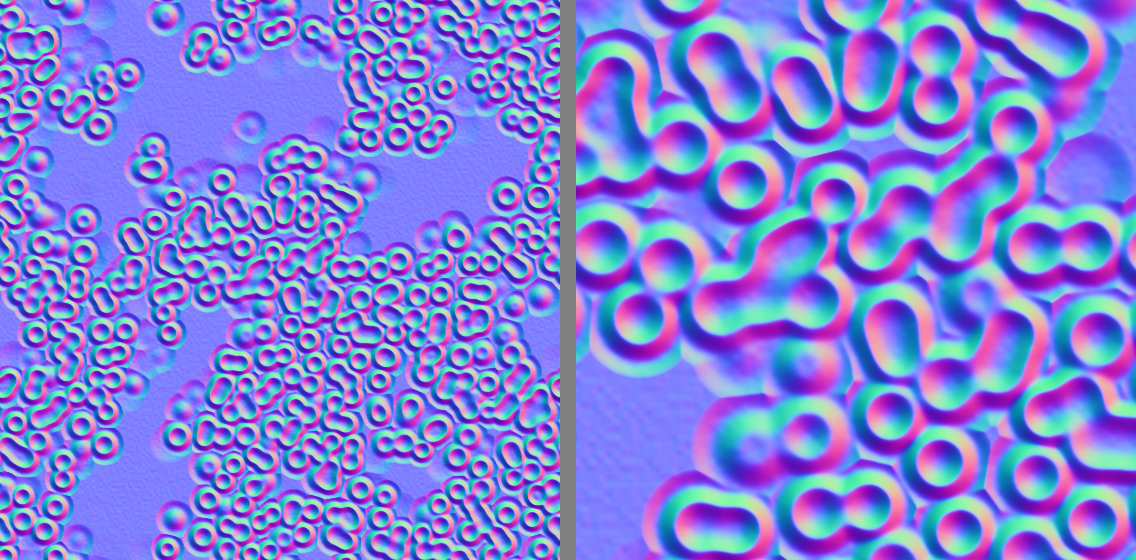
Left: the whole. Right: its middle third, enlarged.
Write a WebGL 1 fragment shader that draws this texture map.

```glsl
precision highp float;

uniform vec2 u_resolution;

#define CELLS 26.0         // crater grid cells per side
#define JITTER 0.92        // scatter of crater centres
#define CLUSTERS 7.0       // cluster noise repeats per side
#define GAP_LEVEL 0.37     // cluster noise below this stays flat
#define GAP_SOFTNESS 0.09
#define MERGE 3.0          // higher keeps neighbouring craters apart
#define RING_RATE 6.9      // phase of the moat, rim and bowl profile
#define RIM_SHARPNESS 0.11
#define RELIEF 0.0098      // height of the rims
#define GRAIN 210.0        // fine grain repeats per side
#define GRAIN_RELIEF 0.0005
#define STEP 0.0009        // distance for measuring slopes

vec3 hash3(vec2 p) {
  vec3 q = fract(p.xyx * vec3(0.1031, 0.1030, 0.0973));
  q += dot(q, q.yzx + 33.33);
  return fract((q.xxy + q.yzz) * q.zyx);
}

vec2 wrapCell(vec2 id, float period) {
  return floor(mod(id + 0.5, period));
}

// Value noise that repeats after a whole number of cells
float wrapNoise(vec2 p, float period, float seed) {
  vec2 id = floor(p);
  vec2 f = p - id;
  f = f * f * (3.0 - 2.0 * f);
  vec2 lo = wrapCell(id, period) + seed;
  vec2 hi = wrapCell(id + 1.0, period) + seed;
  float bottom = mix(hash3(lo).x, hash3(vec2(hi.x, lo.y)).x, f.x);
  float top = mix(hash3(vec2(lo.x, hi.y)).x, hash3(hi).x, f.x);
  return mix(bottom, top, f.y);
}

// How fully a crater grows at this place: 0 in the gaps, 1 in the clusters
float clusterMask(vec2 uv) {
  float n = 0.65 * wrapNoise(uv * CLUSTERS, CLUSTERS, 17.0)
          + 0.35 * wrapNoise(uv * CLUSTERS * 2.0, CLUSTERS * 2.0, 53.0);
  return smoothstep(GAP_LEVEL, GAP_LEVEL + GAP_SOFTNESS, n);
}

// Soft maximum of round bumps, so that close craters fuse into worms
float craterField(vec2 uv) {
  vec2 p = uv * CELLS;
  vec2 base = floor(p);
  float sum = 0.0;
  for (int j = -1; j <= 1; j++) {
    for (int i = -1; i <= 1; i++) {
      vec2 id = base + vec2(float(i), float(j));
      vec2 cell = wrapCell(id, CELLS);
      vec3 rnd = hash3(cell + 7.0);
      vec2 offset = p - id - 0.5 - JITTER * (rnd.xy - 0.5);
      float radius = mix(0.8, 1.0, rnd.z);
      float bump = max(1.0 - dot(offset, offset) / (radius * radius), 0.0);
      float strength = clusterMask((cell + 0.5) / CELLS)
                     * smoothstep(-0.06, 0.12, hash3(cell + 91.0).x);
      sum += pow(strength * bump * bump + 0.00001, MERGE);
    }
  }
  return pow(sum, 1.0 / MERGE);
}

// Rising field: flat ground, moat, sharp rim, then bowl
float height(vec2 uv) {
  float phase = RING_RATE * craterField(uv);
  float profile = -sin(phase) - RIM_SHARPNESS * cos(2.0 * phase);
  float grain = wrapNoise(uv * GRAIN, GRAIN, 131.0);
  return RELIEF * profile + GRAIN_RELIEF * grain;
}

void main() {
  vec2 uv = gl_FragCoord.xy / u_resolution;
  float here = height(uv);
  vec2 slope = vec2(height(uv + vec2(STEP, 0.0)) - here,
                    height(uv + vec2(0.0, STEP)) - here) / STEP;

  // Surface normal packed into colour
  vec3 normal = normalize(vec3(-slope, 1.0));
  gl_FragColor = vec4(0.5 + 0.5 * normal, 1.0);
}
```
